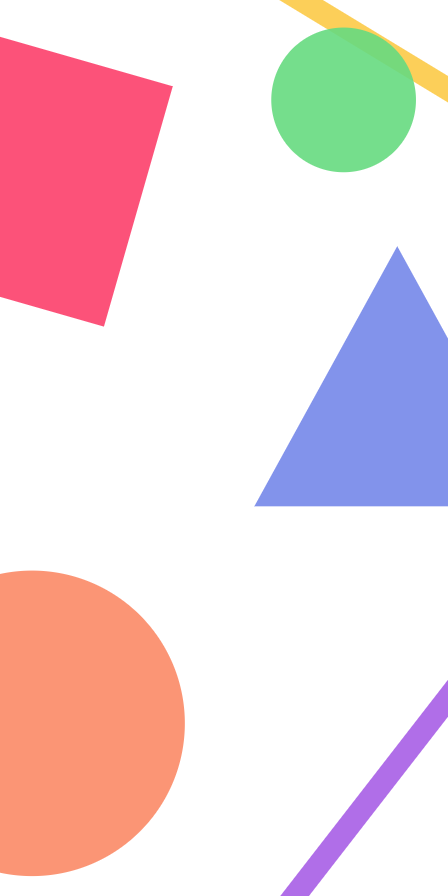
A Shadertoy shader for this background:

```glsl
// Flat geometric shapes on white: a tilted square, two discs, a triangle
// and two diagonal bands, each drawn from a signed distance function.
// Lengths are in canvas widths, with the origin at the lower left.

const vec3 WHITE  = vec3(1.0);
const vec3 PINK   = vec3(0.99, 0.32, 0.475);
const vec3 CORAL  = vec3(0.985, 0.585, 0.458);
const vec3 BLUE   = vec3(0.51, 0.576, 0.922);
const vec3 YELLOW = vec3(0.99, 0.81, 0.35);
const vec3 PURPLE = vec3(0.69, 0.43, 0.91);
const vec3 GREEN  = vec3(0.40, 0.856, 0.50);
const float GREEN_ALPHA = 0.9;

const vec2  SQUARE_CENTER = vec2(0.0406, 1.616);
const float SQUARE_HALF   = 0.279;
const float SQUARE_TILT   = -0.279;

const vec2  CORAL_CENTER = vec2(0.0716, 0.3854);
const float CORAL_RADIUS = 0.341;
const vec2  GREEN_CENTER = vec2(0.767, 1.777);
const float GREEN_RADIUS = 0.1615;

const vec2  TRIANGLE_APEX       = vec2(0.8867, 1.4505);
const float TRIANGLE_HEIGHT     = 0.5807;
const float TRIANGLE_HALF_WIDTH = 0.319;

const vec2  YELLOW_START = vec2(0.672, 2.0);
const vec2  YELLOW_END   = vec2(1.0, 1.8008);
const vec2  PURPLE_START = vec2(0.6576, 0.0);
const vec2  PURPLE_END   = vec2(1.0, 0.4414);
const float BAND_HALF    = 0.0253;

float discDistance(vec2 p, vec2 center, float radius) {
    return length(p - center) - radius;
}

float squareDistance(vec2 p, vec2 center, float halfSide, float angle) {
    float c = cos(angle), s = sin(angle);
    p -= center;
    vec2 d = abs(vec2(c * p.x + s * p.y, c * p.y - s * p.x)) - halfSide;
    return max(d.x, d.y);
}

// Isosceles triangle with a level base
float triangleDistance(vec2 p, vec2 apex, float height, float halfWidth) {
    p -= apex;
    vec2 sideNormal = normalize(vec2(height, halfWidth));
    return max(dot(vec2(abs(p.x), p.y), sideNormal), -height - p.y);
}

// Endless band through two points
float bandDistance(vec2 p, vec2 a, vec2 b, float halfThickness) {
    vec2 along = normalize(b - a);
    return abs(dot(p - a, vec2(-along.y, along.x))) - halfThickness;
}

// One-pixel antialiased coverage
float coverage(float dist) {
    return clamp(0.5 - dist * iResolution.x, 0.0, 1.0);
}

void mainImage(out vec4 fragColor, in vec2 fragCoord) {
    vec2 p = fragCoord / iResolution.x;
    vec3 color = WHITE;

    // Bands
    color = mix(color, YELLOW, coverage(bandDistance(p, YELLOW_START, YELLOW_END, BAND_HALF)));
    color = mix(color, PURPLE, coverage(bandDistance(p, PURPLE_START, PURPLE_END, BAND_HALF)));

    // Solid shapes
    color = mix(color, PINK, coverage(squareDistance(p, SQUARE_CENTER, SQUARE_HALF, SQUARE_TILT)));
    color = mix(color, CORAL, coverage(discDistance(p, CORAL_CENTER, CORAL_RADIUS)));
    color = mix(color, BLUE, coverage(triangleDistance(p, TRIANGLE_APEX, TRIANGLE_HEIGHT, TRIANGLE_HALF_WIDTH)));

    // Translucent disc over the upper band
    color = mix(color, GREEN, GREEN_ALPHA * coverage(discDistance(p, GREEN_CENTER, GREEN_RADIUS)));

    fragColor = vec4(color, 1.0);
}
```
